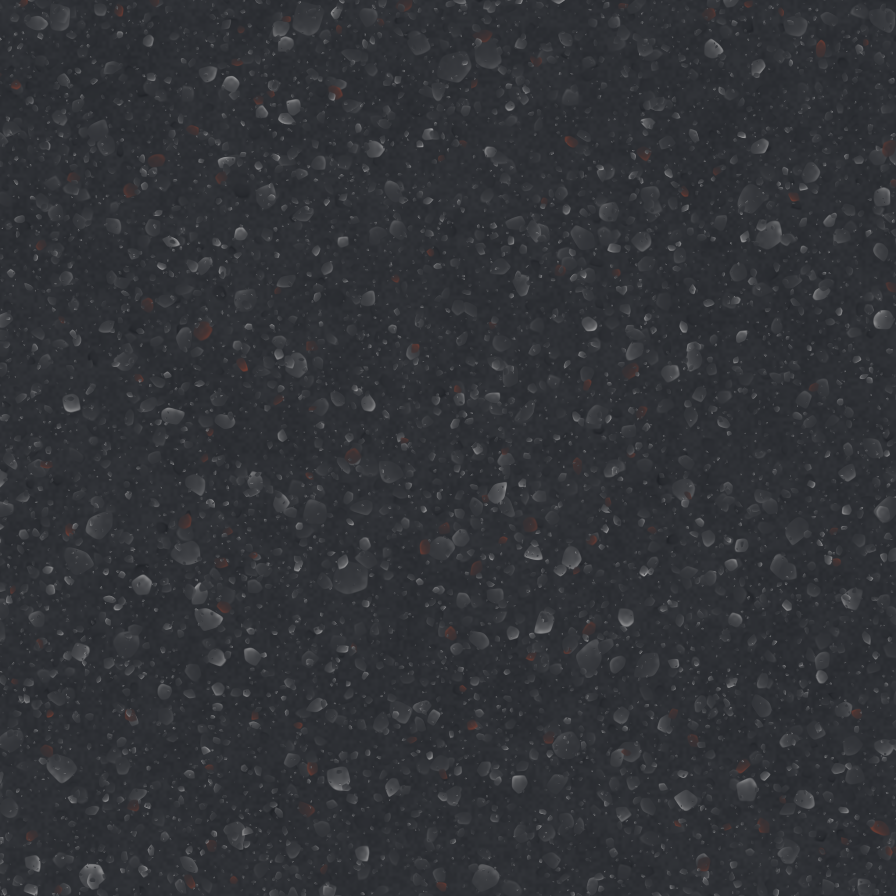
Give the GLSL for this texture, as a Shadertoy shader.

```glsl
// Dark charcoal terrazzo: translucent grey stones, rusty chips and fine pale specks.

const float TAU = 6.2831853;
const vec3 RESIN = vec3(0.178, 0.187, 0.205);
const vec3 GREY_LIGHT = vec3(1.0, 0.98, 0.95);
const vec3 RUST_LIGHT = vec3(1.0, 0.17, -0.05);
const vec3 SHADOW = vec3(-1.0);

vec4 hash4(vec2 cell, float seed) {
    vec4 q = fract((cell.xyxy + seed * 17.31) * vec4(0.1031, 0.1030, 0.0973, 0.1099));
    q += dot(q, q.wzxy + 33.33);
    return fract((q.xxyz + q.yzzw) * q.zywx);
}

float valueNoise(vec2 p, float seed) {
    vec2 i = floor(p), f = fract(p);
    f = f * f * (3.0 - 2.0 * f);
    float low = mix(hash4(i, seed).x, hash4(i + vec2(1, 0), seed).x, f.x);
    float high = mix(hash4(i + vec2(0, 1), seed).x, hash4(i + vec2(1, 1), seed).x, f.x);
    return mix(low, high, f.y);
}

vec2 direction(float angle) {
    return vec2(cos(angle), sin(angle));
}

// Rounded irregular polygon: 0 at the centre, 1 on the outline.
float stoneProfile(vec2 p, vec2 cell, float seed) {
    float sum = 0.0;
    for (int i = 0; i < 7; i++) {
        vec4 h = hash4(cell, seed + float(i) * 3.7);
        float angle = (float(i) + 0.8 * h.x) * TAU / 7.0;
        float reach = max(dot(p, direction(angle)), 0.0) / mix(0.68, 1.0, h.y);
        sum += pow(reach, 9.0);
    }
    return pow(sum, 1.0 / 9.0);
}

// Scatters stones over a jittered grid and lays them on the colour below.
vec3 scatterStones(vec3 color, vec2 uv, float cells, float seed, float density,
                   vec2 radii, vec2 strength, vec3 tint, float softness) {
    vec2 home = floor(uv * cells);
    for (int y = -1; y <= 1; y++)
    for (int x = -1; x <= 1; x++) {
        vec2 cell = home + vec2(x, y);
        vec4 place = hash4(cell, seed);
        if (place.z > density) continue;
        vec4 look = hash4(cell, seed + 51.0);
        float radius = mix(radii.x, radii.y, place.w * place.w);
        vec2 offset = uv - (cell + place.xy) / cells;
        if (length(offset) > radius * 1.5 + softness) continue;

        vec2 axis = direction(look.x * TAU);
        vec2 p = vec2(dot(offset, axis), dot(offset, vec2(-axis.y, axis.x))) / radius;
        p.y *= mix(1.0, 1.6, look.y);
        float profile = stoneProfile(p, cell, seed);
        float mask = 1.0 - smoothstep(-softness, softness, (profile - 1.0) * radius);

        // One lit flank, a bright rim and a cloudy interior.
        float flank = smoothstep(-0.6, 0.9, dot(p, direction(look.z * TAU)));
        float rim = flank * flank * smoothstep(0.45, 0.95, profile);
        float cloud = 0.75 + 0.5 * valueNoise(offset * 200.0 + 40.0, seed);
        float glow = mix(strength.x, strength.y, pow(look.w, 2.8));
        vec3 stone = RESIN + tint * glow * cloud * (0.45 + 0.55 * flank + 0.8 * rim);
        color = mix(color, stone, mask * 0.9);
    }
    return color;
}

void mainImage(out vec4 fragColor, in vec2 fragCoord) {
    vec2 uv = fragCoord / min(iResolution.x, iResolution.y);

    // Resin with broad drifts, soft mottling and fine grain.
    float drift = valueNoise(uv * 9.0, 3.0) - 0.5;
    float mottle = valueNoise(uv * 48.0, 2.0) - 0.5;
    float grain = valueNoise(uv * 250.0, 5.0) - 0.5;
    vec3 color = RESIN + 0.008 * drift + 0.016 * mottle + 0.026 * grain;

    // Sunken dark and faint stones.
    color = scatterStones(color, uv, 36.0, 11.0, 0.35, vec2(0.005, 0.011),
                          vec2(0.012, 0.035), SHADOW, 0.0025);
    color = scatterStones(color, uv, 34.0, 23.0, 0.45, vec2(0.006, 0.012),
                          vec2(0.032, 0.075), GREY_LIGHT, 0.0020);

    // Grey stones and rusty chips, then small chips and specks.
    color = scatterStones(color, uv, 16.0, 37.0, 0.46, vec2(0.011, 0.021),
                          vec2(0.065, 0.24), GREY_LIGHT, 0.0013);
    color = scatterStones(color, uv, 31.0, 43.0, 0.56, vec2(0.006, 0.013),
                          vec2(0.050, 0.25), GREY_LIGHT, 0.0013);
    color = scatterStones(color, uv, 20.0, 59.0, 0.36, vec2(0.005, 0.012),
                          vec2(0.075, 0.15), RUST_LIGHT, 0.0015);
    color = scatterStones(color, uv, 62.0, 67.0, 0.50, vec2(0.0025, 0.006),
                          vec2(0.050, 0.27), GREY_LIGHT, 0.0012);
    color = scatterStones(color, uv, 120.0, 83.0, 0.34, vec2(0.0010, 0.0023),
                          vec2(0.070, 0.30), GREY_LIGHT, 0.0011);

    fragColor = vec4(color, 1.0);
}
```
